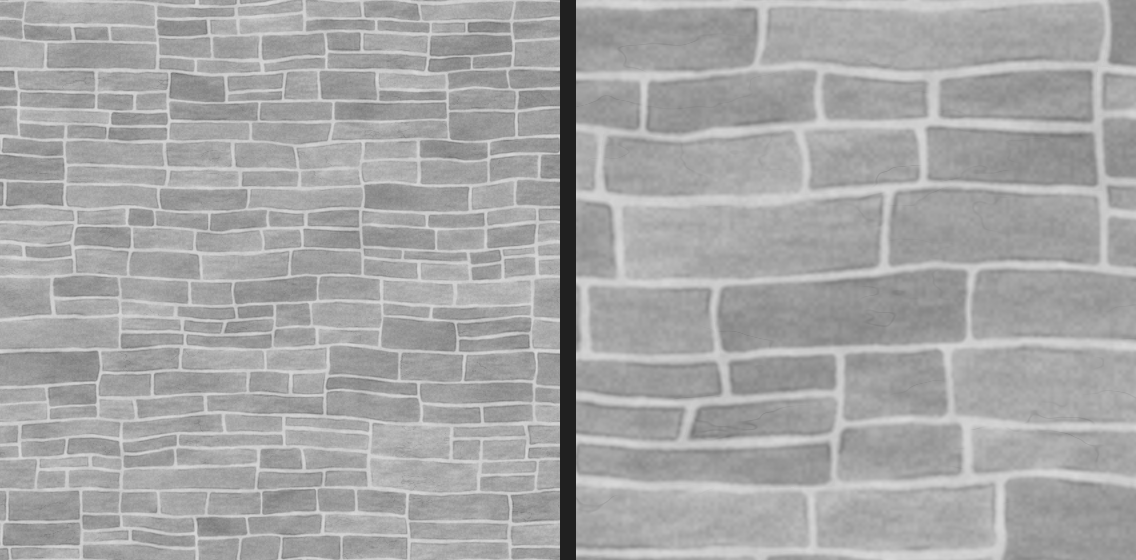
Left: the whole. Right: its middle third, enlarged.
Write a WebGL 2 fragment shader that draws this texture map.

```glsl
#version 300 es
precision highp float;
uniform vec2 u_resolution;
out vec4 fragColor;

// Layout, as fractions of the canvas
const float COURSES = 8.0;
const int MAX_SPLITS = 9;
const vec2 STONE_HEIGHT = vec2(0.046, 0.078);  // random limits for splitting
const vec2 STONE_WIDTH = vec2(0.11, 0.27);
const vec2 SPLIT_ASPECT = vec2(3.0, 8.0);
const vec2 JOINT_HALF = vec2(0.0005, 0.0042);
const float JOINT_SOFTNESS = 0.0018;
const float CORNER_RADIUS = 0.006;
const float COURSE_WAVE = 0.022;
const float EDGE_WARP = 0.009;
const float EDGE_CHIP = 0.0028;

// Tones
const vec3 STONE_DARK = vec3(0.565);
const vec3 STONE_LIGHT = vec3(0.675);
const vec3 MORTAR = vec3(0.825);
const float BLOTCH = 0.13;
const float RELIEF = 0.17;
const float GRAIN = 0.075;
const float STREAK = 0.07;
const float DUST = 0.085;
const float EDGE_SHADE = 0.07;

float hash(vec2 p) {
    vec3 q = fract(p.xyx * 0.1031);
    q += dot(q, q.yzx + 33.33);
    return fract((q.x + q.y) * q.z);
}

// Value noise that wraps on the unit square
float noise(vec2 p, vec2 cells) {
    p *= cells;
    vec2 i = floor(p), f = p - i;
    f = f * f * (3.0 - 2.0 * f);
    vec2 a = mod(i, cells), b = mod(i + 1.0, cells);
    vec2 seed = cells.yx * 1.37;
    return mix(mix(hash(a + seed), hash(vec2(b.x, a.y) + seed), f.x),
               mix(hash(vec2(a.x, b.y) + seed), hash(b + seed), f.x), f.y);
}

float fbm(vec2 p, vec2 cells) {
    float sum = 0.0, amp = 0.5;
    for (int i = 0; i < 4; i++) {
        sum += amp * noise(p, cells);
        cells *= 2.0;
        amp *= 0.5;
    }
    return sum / 0.9375;
}

// Splits one course into stones; returns inset from the edge and a stone seed
vec2 stoneCell(vec2 p) {
    float row = floor(p.y * COURSES);
    float course = mod(row, COURSES) + 3.0;
    p = vec2(fract(p.x + hash(vec2(course, 71.0))), p.y - row / COURSES);
    vec2 lo = vec2(0.0), hi = vec2(1.0, 1.0 / COURSES);
    float id = 1.0;
    for (int i = 0; i < MAX_SPLITS; i++) {
        vec2 size = hi - lo;
        float r = hash(vec2(id, course * 17.0));
        float s = hash(vec2(id + 5.0, course * 29.0));
        float t = hash(vec2(id + 11.0, course * 43.0));
        bool tall = size.y > mix(STONE_HEIGHT.x, STONE_HEIGHT.y, s);
        bool wide = size.x > mix(STONE_WIDTH.x, STONE_WIDTH.y, t);
        if (!tall && !wide) break;
        bool flat_ = size.x < size.y * mix(SPLIT_ASPECT.x, SPLIT_ASPECT.y, r);
        int axis = tall && (flat_ || !wide) ? 1 : 0;
        float cut = lo[axis] + size[axis] * mix(0.34, 0.66, fract(r * 7.0 + s));
        bool upper = p[axis] > cut;
        if (upper) lo[axis] = cut; else hi[axis] = cut;
        id = id * 2.0 + (upper ? 1.0 : 0.0);
    }
    vec2 halfSize = 0.5 * (hi - lo);
    float radius = min(CORNER_RADIUS, 0.5 * min(halfSize.x, halfSize.y));
    vec2 q = abs(p - lo - halfSize) - halfSize + radius;
    float dist = length(max(q, 0.0)) + min(max(q.x, q.y), 0.0) - radius;
    return vec2(-dist, hash(vec2(id + 23.0, course * 61.0)));
}

void main() {
    vec2 uv = gl_FragCoord.xy / min(u_resolution.x, u_resolution.y);

    // Uneven courses and chipped outlines
    vec2 p = uv;
    p.y += COURSE_WAVE * (noise(uv, vec2(5.0, 4.0)) - 0.5);
    p += EDGE_WARP * (vec2(noise(uv, vec2(17.0, 23.0)), noise(uv, vec2(13.0, 19.0))) - 0.5);
    p += EDGE_CHIP * (vec2(fbm(uv, vec2(61.0)), fbm(uv, vec2(53.0))) - 0.5);
    vec2 cell = stoneCell(p);
    float seed = cell.y;

    // Stone face: tone, blotches, relief, streaks and grain
    float blotch = fbm(uv + seed, vec2(9.0, 17.0)) - 0.5;
    vec2 faceCells = vec2(38.0, 62.0);
    float relief = fbm(uv + seed, faceCells) - fbm(uv + seed + vec2(-0.002, 0.003), faceCells);
    float streak = noise(uv + seed, vec2(48.0, 210.0)) - 0.5;
    float grain = 0.6 * noise(uv, vec2(420.0)) + 0.4 * noise(uv, vec2(230.0)) - 0.5;
    float rough = 0.35 + 0.65 * fract(seed * 13.0);
    vec3 color = mix(STONE_DARK, STONE_LIGHT, seed);
    color += BLOTCH * blotch + RELIEF * rough * relief + STREAK * rough * streak + GRAIN * grain;

    // Short clefts on the rougher stones
    float ridge = abs(fbm(uv + seed, vec2(14.0, 34.0)) - 0.5);
    float cleft = 1.0 - smoothstep(0.0, 0.014, ridge);
    color -= 0.06 * cleft * rough * smoothstep(0.45, 0.7, noise(uv, vec2(21.0, 27.0)));

    // Mortar with uneven width, dusty rims and broken dark edges
    float joint = mix(JOINT_HALF.x, JOINT_HALF.y, fbm(uv, vec2(19.0, 29.0)) * 0.8 + 0.2 * seed);
    float inset = cell.x - joint;
    float soft = max(JOINT_SOFTNESS, 0.75 / min(u_resolution.x, u_resolution.y));
    float wear = noise(uv, vec2(31.0, 37.0));
    color += DUST * wear * exp(-max(inset, 0.0) / 0.007);
    float rim = (inset - 0.0022) / 0.0014;
    color -= EDGE_SHADE * smoothstep(0.35, 0.8, noise(uv, vec2(43.0, 47.0))) * exp(-rim * rim);
    float mortar = 1.0 - smoothstep(-soft, soft, inset);
    vec3 mortarColor = MORTAR + 0.08 * (fbm(uv, vec2(70.0)) - 0.5) + 0.5 * GRAIN * grain;
    color = mix(color, mortarColor, mortar * (0.72 + 0.28 * wear));

    fragColor = vec4(clamp(color, 0.0, 1.0), 1.0);
}
```
